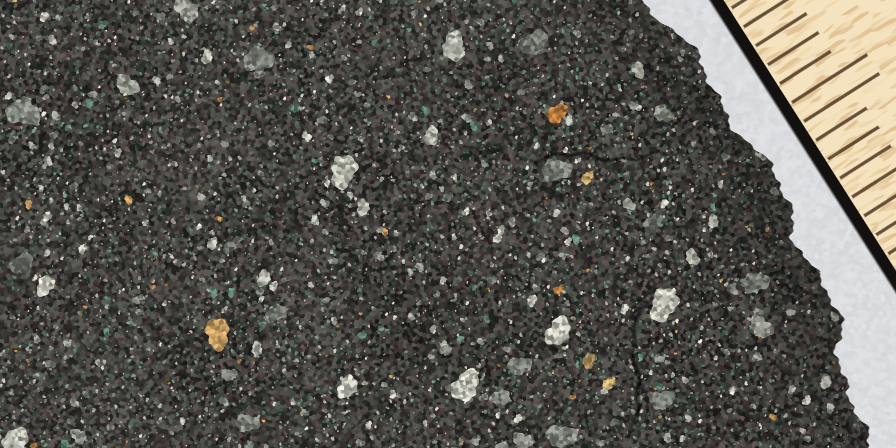
Reproduce this texture procedurally as a Shadertoy shader.

```glsl
// A dark speckled slab of stone on pale paper beside a slanted wooden ruler.
// Smooth cellular noise mottles the ground; jittered cells scatter grains of
// three sizes; the slab outline and the ruler are signed distances.

const vec3 PAPER = vec3(0.86, 0.865, 0.875);
const vec3 WOOD = vec3(0.96, 0.89, 0.75);
const vec3 WOOD_GRAIN = vec3(0.85, 0.71, 0.51);
const vec3 INK = vec3(0.30, 0.21, 0.13);
const vec3 SHADOW = vec3(0.07, 0.065, 0.06);
const vec3 GREY_GRAIN = vec3(0.44, 0.46, 0.43);
const vec3 PALE_GRAIN = vec3(0.82, 0.82, 0.77);
const vec3 GREEN_GRAIN = vec3(0.38, 0.53, 0.46);
const vec3 RUST_GRAIN = vec3(0.76, 0.50, 0.24);
const vec3 TAN_GRAIN = vec3(0.79, 0.67, 0.44);

vec3 hash3(vec2 p) {
    vec3 q = fract(p.xyx * vec3(0.1031, 0.1030, 0.0973));
    q += dot(q, q.yxz + 33.33);
    return fract((q.xxy + q.yzz) * q.zyx);
}

// Coverage of the inside of a shape, for an edge one pixel wide
float cover(float dist, float pixel) {
    return clamp(0.5 - dist / pixel, 0.0, 1.0);
}

// Cellular noise whose random cell values blend softly: two tones
vec2 cellTone(vec2 p) {
    vec2 cell = floor(p), sum = vec2(0.0);
    float total = 0.0;
    for (int j = -1; j <= 1; j++)
    for (int i = -1; i <= 1; i++) {
        vec2 id = cell + vec2(i, j);
        vec3 h = hash3(id + 17.0);
        vec2 q = p - id - h.xy;
        float weight = exp(-9.0 * dot(q, q));
        sum += weight * vec2(h.z, hash3(id + 71.0).x);
        total += weight;
    }
    return sum / total;
}

vec3 grainColour(vec3 h, float green, float warm) {
    vec3 c = mix(GREY_GRAIN, PALE_GRAIN, h.x);
    c = mix(c, GREEN_GRAIN, step(h.y, green));
    return mix(c, mix(RUST_GRAIN, TAN_GRAIN, h.x), step(1.0 - warm, h.y));
}

// Lays one size of lumpy grains over the colour below; radius is in cells
vec3 addGrains(vec3 below, vec2 p, float cells, float share, float radius,
               float green, float warm, float mottle, float pixel) {
    vec2 g = p * cells, cell = floor(g);
    for (int j = -1; j <= 1; j++)
    for (int i = -1; i <= 1; i++) {
        vec2 id = cell + vec2(i, j);
        vec3 place = hash3(id + cells);
        vec3 look = hash3(id + cells * 3.0 + 9.0);
        vec2 q = g - id - place.xy;
        float angle = atan(q.y, q.x);
        float lump = 1.0 + 0.20 * sin(2.0 * angle + 6.3 * look.x)
                   + 0.11 * sin(3.0 * angle + 6.3 * look.y)
                   + 0.07 * sin(7.0 * angle + 6.3 * look.z);
        float size = radius * mix(0.35, 1.0, look.z * look.z);
        float dist = (length(q) - size * lump) / cells;
        float mask = cover(dist, pixel) * step(place.z, share);
        vec3 tint = grainColour(look, green, warm) * mix(0.62, 1.28, mottle);
        below = mix(below, tint, mask * 0.95);
    }
    return below;
}

// Distance past the ragged right-hand edge of the slab
float slabEdge(vec2 p) {
    float x = 1.92 - 0.10 * p.y - 0.38 * p.y * p.y;
    x += 0.016 * sin(p.y * 22.0 + 1.0) + 0.008 * sin(p.y * 51.0)
       + 0.004 * sin(p.y * 127.0 + 2.0) + 0.002 * sin(p.y * 290.0);
    return (p.x - x) * 0.88;
}

// Darkness of a wavering, tapering crack along the x axis of q
float crack(vec2 q, float halfLength, float width) {
    float y = q.y + 0.008 * sin(q.x * 31.0) + 0.004 * sin(q.x * 83.0);
    float taper = 1.0 - smoothstep(0.3, 1.0, abs(q.x) / halfLength);
    return taper * (1.0 - smoothstep(0.0, width, abs(y)));
}

vec3 stone(vec2 p, float edge, float pixel) {
    vec2 fine = cellTone(p * 125.0);
    vec2 broad = cellTone(p * 5.0);
    float value = mix(0.105, 0.37, fine.x) + 0.04 * (broad.x - 0.5);
    vec3 c = value * vec3(1.02, 0.99, 0.93);
    c += (fine.y - 0.5) * vec3(0.05, -0.025, 0.0);
    float rim = smoothstep(-0.22, -0.02, edge);
    c = addGrains(c, p, 76.0, 0.42 - 0.15 * rim, 0.34, 0.45, 0.02, fine.y, pixel);
    c = addGrains(c, p, 33.0, 0.30 - 0.12 * rim, 0.34, 0.10, 0.04, fine.y, pixel);
    c = addGrains(c, p, 11.0, 0.23 - 0.08 * rim, 0.37, 0.0, 0.13, fine.y, pixel);
    float cracks = crack(p - vec2(1.33, 0.65), 0.24, 0.007)
                 + crack((p - vec2(1.42, 0.18)).yx, 0.22, 0.009);
    return c * (1.0 - 0.55 * min(cracks, 1.0)) * (1.0 - 0.16 * rim);
}

// Ruler face: x runs inward from its edge, y runs along it
vec3 ruler(vec2 q, float pixel) {
    float streak = cellTone(q * vec2(28.0, 130.0)).x;
    vec3 c = mix(WOOD, WOOD_GRAIN, 0.7 * smoothstep(0.5, 0.95, streak));
    float spacing = 0.05, index = floor(q.y / spacing);
    float reach = mix(0.14, 0.205, step(mod(index, 5.0), 1.5));
    float across = abs(q.y - (index + 0.5) * spacing) - 0.0037;
    float along = max(0.006 - q.x, q.x - reach);
    return mix(c, INK, 0.85 * cover(max(across, along), pixel * 1.3));
}

void mainImage(out vec4 fragColor, in vec2 fragCoord) {
    float pixel = 1.0 / iResolution.y;
    vec2 p = fragCoord * pixel;

    // Paper with a faint tooth
    vec3 colour = PAPER + 0.05 * (cellTone(p * 95.0).x - 0.5);

    // Ruler and the dark shadow along its edge
    vec2 inward = vec2(0.843, 0.537), corner = p - vec2(1.615, 1.0);
    vec2 q = vec2(dot(corner, inward), dot(corner, vec2(inward.y, -inward.x)));
    colour = mix(colour, SHADOW, smoothstep(-0.031, -0.022, q.x));
    colour = mix(colour, ruler(q, pixel), cover(-q.x, pixel));

    // Stone slab
    float edge = slabEdge(p);
    colour = mix(colour, stone(p, edge, pixel), cover(edge, pixel * 1.3));
    fragColor = vec4(colour, 1.0);
}
```
